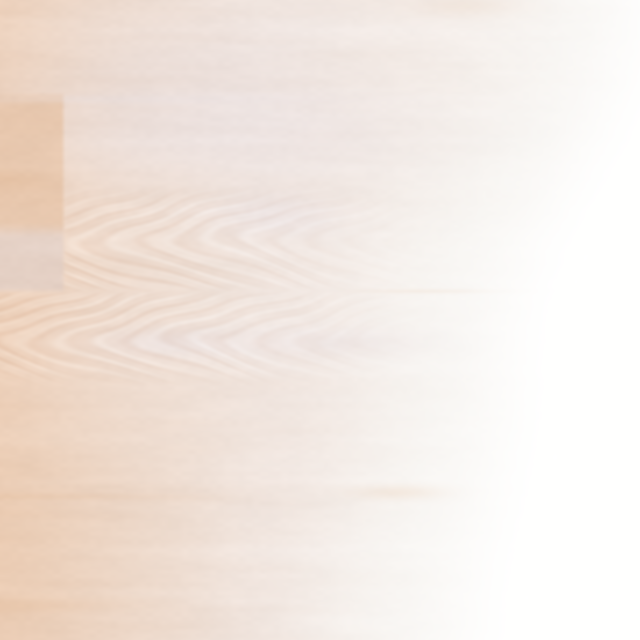
This texture is drawn by a Shadertoy shader. Its source:

```glsl
// Pale wooden planks washed out by a soft white light from the right.
// Colour stops run along x; sine-warped fibres, nested chevron rings and
// soft blots add the grain, which fades as the light grows.
#define TAN   vec3(0.930, 0.815, 0.725)
#define BEIGE vec3(0.934, 0.862, 0.812)
#define PALE  vec3(0.944, 0.902, 0.878)
#define CREAM vec3(0.972, 0.962, 0.950)
#define LIGHT vec3(1.000, 1.000, 0.998)
#define LILAC vec3(0.915, 0.877, 0.877)
#define RUST  vec3(0.880, 0.725, 0.590)
#define FIBRE_DEPTH 0.016
#define RING_DEPTH  0.022
#define SPECK_DEPTH 0.010

// Soft elliptical spot, 1 at its centre
float blot(vec2 p, vec2 centre, vec2 size) {
    vec2 d = (p - centre) / size;
    return exp(-dot(d, d));
}

// Long horizontal fibres from layered, bent sines
float fibres(vec2 p) {
    float sum = 0.0, amp = 0.5, freq = 38.0;
    for (int i = 0; i < 5; i++) {
        float k = float(i);
        float bend = 0.9 * sin(p.x * (5.0 + 3.1 * k) + k * 2.3 + p.y * 17.0)
                   + 0.6 * sin(p.x * (13.0 + 2.0 * k) - p.y * 31.0 + k);
        float fade = 0.6 + 0.4 * sin(p.x * (7.0 + k) + p.y * 23.0 * (1.0 + k) + k * 4.0);
        sum += amp * fade * sin(p.y * freq + bend + k * 1.7);
        amp *= 0.76;
        freq *= 1.67;
    }
    return sum;
}

// Chevron growth rings whose tips point left, flattening away from the axis
float rings(vec2 p, float axis) {
    float dy = p.y - axis + 0.004 * sin(p.x * 17.0) + 0.003 * sin(p.x * 39.0 + p.y * 40.0);
    float phase = p.x - 3.4 * sqrt(dy * dy + 0.00018);
    float wave = sin(phase * 92.0 + 0.8 * sin(p.y * 55.0 + p.x * 8.0));
    return wave + 0.3 * sin(phase * 211.0 + 1.0);
}

float hash(vec2 cell) {
    return fract(sin(dot(cell, vec2(127.1, 311.7))) * 43758.5);
}

// Smooth mottling between hashed cell corners
float mottle(vec2 p) {
    vec2 cell = floor(p), f = fract(p);
    f = f * f * (3.0 - 2.0 * f);
    float low = mix(hash(cell), hash(cell + vec2(1, 0)), f.x);
    float high = mix(hash(cell + vec2(0, 1)), hash(cell + vec2(1, 1)), f.x);
    return mix(low, high, f.y) - 0.5;
}

// Tan on the left through to full light on the right
vec3 wash(float s) {
    vec3 c = mix(TAN, BEIGE, smoothstep(-0.06, 0.24, s));
    c = mix(c, PALE, smoothstep(0.16, 0.46, s));
    c = mix(c, CREAM, smoothstep(0.42, 0.70, s));
    return mix(c, LIGHT, smoothstep(0.64, 0.88, s));
}

void mainImage(out vec4 fragColor, in vec2 fragCoord) {
    vec2 p = fragCoord / iResolution.xy;

    // The light reaches less far near the top and further near the bottom
    float s = p.x - 0.20 * smoothstep(0.45, 1.0, p.y) * smoothstep(0.40, 0.85, p.x)
            + 0.06 * smoothstep(0.40, 0.0, p.y) * smoothstep(0.25, 0.50, p.x);
    vec3 col = wash(s);
    float wood = 1.0 - smoothstep(0.35, 0.88, s);

    // Cool and warm areas
    col = mix(col, LILAC, 0.45 * blot(p, vec2(0.28, 0.87), vec2(0.24, 0.13)));
    col = mix(col, LILAC, 0.45 * blot(p, vec2(0.36, 0.79), vec2(0.30, 0.07)));
    col = mix(col, LILAC, 0.60 * blot(p, vec2(0.43, 0.665), vec2(0.10, 0.035)));
    col = mix(col, LILAC, 0.55 * blot(p, vec2(0.27, 0.465), vec2(0.12, 0.025)));
    col = mix(col, LILAC, 0.45 * blot(p, vec2(0.52, 0.465), vec2(0.15, 0.025)));
    col = mix(col, RUST, 0.20 * blot(p, vec2(0.0, 0.07), vec2(0.26, 0.14)));
    col = mix(col, RUST, 0.14 * blot(p, vec2(0.05, 0.24), vec2(0.25, 0.12)));

    // Short plank at the left: rust above, grey below
    float plank = (1.0 - smoothstep(0.094, 0.104, p.x))
                * smoothstep(0.540, 0.552, p.y) * (1.0 - smoothstep(0.845, 0.858, p.y));
    float upper = smoothstep(0.625, 0.655, p.y);
    vec3 plankCol = mix(vec3(0.890, 0.815, 0.775), vec3(0.905, 0.775, 0.670), upper);
    col = mix(col, plankCol, 0.85 * plank);

    // Grain, strongest in the two ringed boards
    float fibre = fibres(p);
    col -= FIBRE_DEPTH * wood * fibre * vec3(0.65, 1.0, 1.3);
    float lowBoard = smoothstep(0.39, 0.44, p.y) * (1.0 - smoothstep(0.53, 0.55, p.y));
    float highBoard = smoothstep(0.54, 0.56, p.y) * (1.0 - smoothstep(0.66, 0.72, p.y))
                    * (1.0 - plank) * smoothstep(0.09, 0.11, p.x);
    float ring = lowBoard * rings(p, 0.468) + highBoard * rings(p - vec2(0.08, 0.0), 0.625);
    float reach = 1.0 - smoothstep(0.22, 0.72, p.x);
    col -= RING_DEPTH * reach * ring * vec3(0.55, 1.0, 1.25);

    // Seams and rusty streaks
    float seam = blot(p, vec2(0.25, 0.845), vec2(0.30, 0.007));
    col = mix(col, LILAC, 0.40 * seam);
    col = mix(col, RUST, 0.20 * blot(p, vec2(0.62, 0.231), vec2(0.07, 0.011)));
    col = mix(col, RUST, 0.26 * blot(p, vec2(0.0, 0.224), vec2(0.24, 0.006)));
    col = mix(col, RUST, 0.35 * blot(p, vec2(0.0, 0.720), vec2(0.07, 0.016)));
    col = mix(col, RUST, 0.28 * blot(p, vec2(0.0, 0.055), vec2(0.20, 0.012)));
    col = mix(col, RUST, 0.12 * blot(p, vec2(0.73, 0.99), vec2(0.08, 0.015)));
    col = mix(col, RUST, 0.12 * blot(p, vec2(0.66, 0.545), vec2(0.10, 0.004)));

    // Fine mottling
    float speck = mottle(p * vec2(90.0, 150.0)) + mottle(p * vec2(22.0, 60.0) + 7.0);
    col += SPECK_DEPTH * (0.15 + wood) * speck * (1.0 - smoothstep(0.75, 0.9, s));
    fragColor = vec4(clamp(col, 0.0, 1.0), 1.0);
}
```
